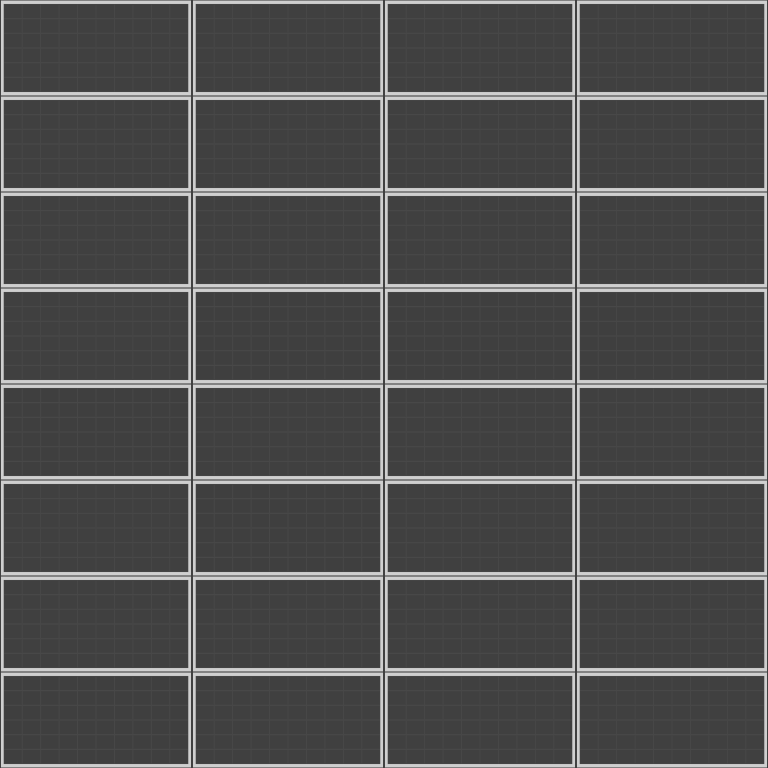
This pattern is drawn by a Shadertoy shader. Its source:

```glsl
// Tiling array of dark solar panels with light metal frames and faint cell lines.

#define PANELS vec2(4.0, 8.0)         // panels across and down
#define CELLS vec2(10.0, 6.0)         // cells inside each panel
#define GAP vec2(0.00129, 0.00070)    // half width of the dark joint
#define FRAME vec2(0.00485, 0.00516)  // joint centre to inner frame edge
#define CELL_LINE vec2(0.0010, 0.0014) // full width of the cell lines
#define GLASS_COLOR vec3(0.25)
#define LINE_COLOR vec3(0.285)
#define FRAME_COLOR vec3(0.81)
#define JOINT_COLOR vec3(0.25)
#define PANEL_VARIATION 0.004

float hash(vec2 p) {
    vec3 q = fract(vec3(p.xyx) * 0.1031);
    q += dot(q, q.yzx + 33.33);
    return fract((q.x + q.y) * q.z);
}

// Fraction of a pixel lying further from the panel edge than the inset.
float insideCoverage(vec2 edge, vec2 inset, vec2 pixel) {
    vec2 c = clamp((edge - inset) / pixel + 0.5, 0.0, 1.0);
    return c.x * c.y;
}

// Fraction of a pixel covered by a line, per axis.
vec2 lineCoverage(vec2 dist, vec2 width, vec2 pixel) {
    vec2 upper = min(dist + 0.5 * pixel, 0.5 * width);
    vec2 lower = max(dist - 0.5 * pixel, -0.5 * width);
    return max(upper - lower, 0.0) / pixel;
}

void mainImage(out vec4 fragColor, in vec2 fragCoord) {
    vec2 uv = fragCoord / iResolution.xy;
    vec2 pixel = 1.0 / iResolution.xy;

    // Panel repeat and distance to its nearest edges
    vec2 panelSize = 1.0 / PANELS;
    vec2 panelId = mod(floor(uv * PANELS), PANELS);
    vec2 local = fract(uv * PANELS) * panelSize;
    vec2 edge = min(local, panelSize - local);

    // Glass with a faint grid of cells
    vec2 cellSize = (panelSize - 2.0 * FRAME) / CELLS;
    vec2 cell = (local - FRAME) / cellSize;
    vec2 lineDist = abs(fract(cell + 0.5) - 0.5) * cellSize;
    vec2 lines = lineCoverage(lineDist, CELL_LINE, pixel);
    vec3 glass = GLASS_COLOR + (hash(panelId + 1.0) - 0.5) * PANEL_VARIATION;
    glass = mix(glass, LINE_COLOR, max(lines.x, lines.y));

    // Joint, metal frame, then glass
    vec3 color = mix(JOINT_COLOR, FRAME_COLOR, insideCoverage(edge, GAP, pixel));
    color = mix(color, glass, insideCoverage(edge, FRAME, pixel));

    fragColor = vec4(color, 1.0);
}
```
